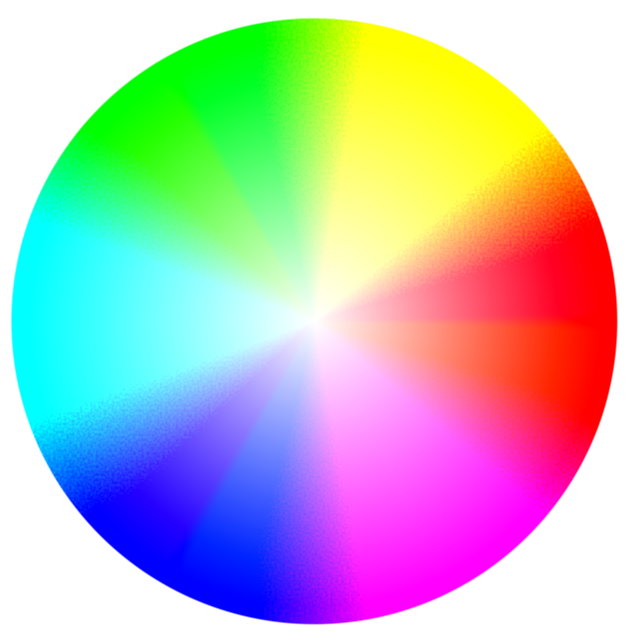
Give the GLSL for this background, as a Shadertoy shader.

```glsl
// Hue wheel with six broad colour sectors fading to white at the hub.

const float TAU = 6.2831853;
const vec2 CENTER = vec2(-0.0026, -0.002);     // offset from canvas middle, in heights
const float RADIUS = 0.4733;
const float SATURATION_GAIN = 1.06;            // full colour just inside the rim
const float RAMP_STEEPNESS = 3.0;              // sharpness of sector borders
const float OVERSHOOT = 0.17;                  // extra darkening beside the seams
const float SEAM_SOFTNESS = 0.04;
const float GRAIN_CELLS = 240.0;               // grain cells per canvas height
const float GRAIN_AMOUNT = 0.18;
const vec3 CHANNEL_HUES = vec3(0.0, 2.0, 4.0); // red, green, blue, in sixths of a turn
const vec3 PAPER = vec3(1.0);

vec2 randomGradient(vec2 cell) {
    vec3 h = fract(vec3(cell.xyx) * vec3(0.1031, 0.1030, 0.0973));
    h += dot(h, h.yzx + 33.33);
    float a = TAU * fract((h.x + h.y) * h.z);
    return vec2(cos(a), sin(a));
}

float gradientNoise(vec2 p) {
    vec2 i = floor(p), f = fract(p);
    vec2 u = f * f * (3.0 - 2.0 * f);
    vec2 e = vec2(0.0, 1.0);
    float low = mix(dot(randomGradient(i), f),
                    dot(randomGradient(i + e.yx), f - e.yx), u.x);
    float high = mix(dot(randomGradient(i + e.xy), f - e.xy),
                     dot(randomGradient(i + e.yy), f - e.yy), u.x);
    return mix(low, high, u.y);
}

// Level of each channel at a hue; slightly negative just before a seam.
vec3 sectorColor(float hue, float grain) {
    vec3 away = abs(mod(hue - CHANNEL_HUES + 3.0, 6.0) - 3.0);
    vec3 ramp = RAMP_STEEPNESS * (1.5 - away) + 0.5 + grain;
    vec3 level = clamp(ramp, -OVERSHOOT, 1.0);
    return level * (1.0 - smoothstep(2.0 - SEAM_SOFTNESS, 2.0 + SEAM_SOFTNESS, away));
}

void mainImage(out vec4 fragColor, in vec2 fragCoord) {
    vec2 p = (fragCoord - 0.5 * iResolution.xy) / iResolution.y - CENTER;
    float r = length(p);

    // Hue from angle, with fine grain along the sector borders
    float hue = 6.0 * atan(p.y, p.x + 1e-6) / TAU;
    float grain = GRAIN_AMOUNT * gradientNoise(p * GRAIN_CELLS + 500.0);

    // Saturation grows linearly from the white hub
    float saturation = min(SATURATION_GAIN * r / RADIUS, 1.0);
    vec3 wheel = clamp(mix(vec3(1.0), sectorColor(hue, grain), saturation), 0.0, 1.0);

    // Smooth disc edge
    float edge = 1.2 / iResolution.y;
    float disc = 1.0 - smoothstep(-edge, edge, r - RADIUS);
    fragColor = vec4(mix(PAPER, wheel, disc), 1.0);
}
```
